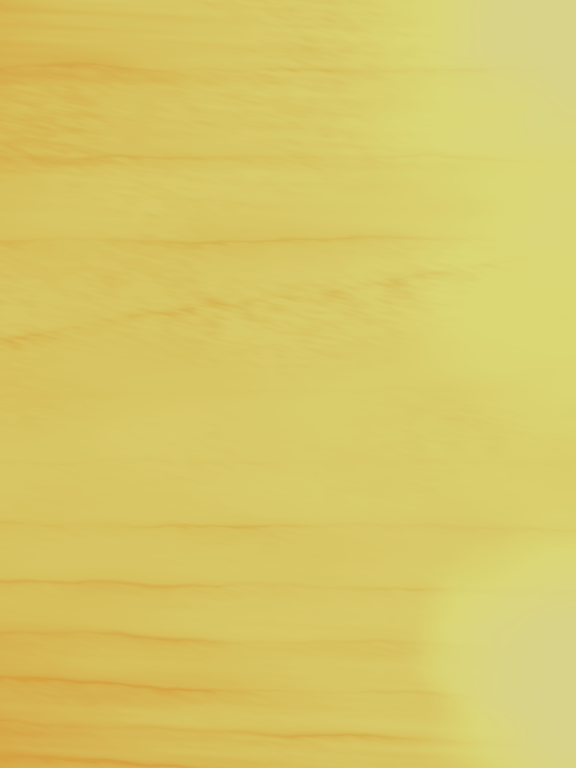
A WebGL 1 fragment shader for this texture:

```glsl
precision highp float;
// Pale varnished pine board with amber grain veins and soft window glare.
uniform vec2 u_resolution;

// Palette, from dark grain to glare
const vec3 AMBER = vec3(0.84, 0.64, 0.26);
const vec3 GOLD  = vec3(0.84, 0.74, 0.35);
const vec3 STRAW = vec3(0.85, 0.785, 0.405);
const vec3 LEMON = vec3(0.86, 0.845, 0.46);
const vec3 GLARE = vec3(0.85, 0.825, 0.54);

// Grain
const int   VEIN_COUNT = 12;
const float VEIN_CORE = 0.0024;     // half width of the sharp line
const float VEIN_HALO = 0.012;      // reach of the soft stain around it
const float CORE_DEPTH = 0.17;
const float HALO_DEPTH = 0.19;
const float WOBBLE = 0.009;
const float FLECK_DEPTH = 0.14;
const float STREAK_DEPTH = 0.13;
const float CLOUD_DEPTH = 0.09;

// Lighting
const float LEFT_TONE = 0.39;
const float RIGHT_TONE = 0.62;
const float GLARE_LIFT = 0.25;

float hash(float n) {
  return fract(sin(n * 12.9898) * 43758.545);
}

vec2 gradient(vec2 cell) {
  float angle = 6.28318 * hash(dot(cell, vec2(1.0, 57.31)));
  return vec2(cos(angle), sin(angle));
}

// Gradient noise, roughly -0.7 to 0.7
float noise(vec2 p) {
  vec2 i = floor(p), f = fract(p);
  vec2 w = f * f * f * (f * (f * 6.0 - 15.0) + 10.0);
  vec2 e = vec2(1.0, 0.0);
  float low  = mix(dot(gradient(i), f), dot(gradient(i + e.xy), f - e.xy), w.x);
  float high = mix(dot(gradient(i + e.yx), f - e.yx),
                   dot(gradient(i + e.xx), f - e.xx), w.x);
  return mix(low, high, w.y);
}

// Slanted short fibres in three sizes
float fibres(vec2 p) {
  vec2 q = vec2(p.x, p.y + 0.2 * p.x);
  return 0.8 * noise(q * vec2(38.0, 190.0))
       + 0.7 * noise(q * vec2(24.0, 105.0) + 9.0)
       + 0.5 * noise(q * vec2(14.0, 55.0) + 5.0);
}

// Darkening by all veins: tight near the foot, wide apart towards the top
float veins(vec2 p, float fibre) {
  float dark = 0.0;
  for (int k = 0; k < VEIN_COUNT; k++) {
    float i = float(k);
    float height = 0.015 + 0.043 * i + 0.0035 * i * i;
    float arch = exp(-pow((height - 0.58) / 0.06, 2.0));
    float slope = 0.15 * arch - 0.06 * max(0.0, 1.0 - height / 0.33);
    float path = height - 0.022 * arch + slope * p.x
               + WOBBLE * noise(vec2(p.x * 5.0, i * 7.3))
               + 0.004 * noise(vec2(p.x * 17.0, i * 3.7))
               + 0.0025 * fibre;
    float d = p.y - path;
    float strength = mix(0.2, 1.0, smoothstep(0.03, 0.17, abs(height - 0.45)));
    strength *= 0.7 + 0.4 * hash(i + 3.0);
    float patches = smoothstep(-0.3, 0.4, noise(vec2(p.x * 5.0, i * 5.1 + 0.4)));
    patches = mix(0.2, 1.0, patches);
    float reach = VEIN_HALO * (d < 0.0 ? 1.6 : 0.5) * (1.0 + 0.3 * arch);
    float core = exp(-pow(d / VEIN_CORE, 2.0)) * patches * (1.0 - 0.8 * arch);
    float halo = exp(-abs(d) / reach) * (0.5 + 0.5 * patches);
    halo *= 1.0 - 0.8 * fibre * (0.4 + arch);
    dark += strength * (CORE_DEPTH * core + HALO_DEPTH * halo);
  }
  return dark;
}

vec3 palette(float tone) {
  vec3 c = mix(AMBER, GOLD, clamp(tone / 0.32, 0.0, 1.0));
  c = mix(c, STRAW, clamp((tone - 0.3) / 0.2, 0.0, 1.0));
  return mix(c, LEMON, clamp((tone - 0.5) / 0.28, 0.0, 1.0));
}

void main() {
  vec2 uv = gl_FragCoord.xy / u_resolution;
  vec2 p = gl_FragCoord.xy / u_resolution.y;

  // Broad light: brighter to the right, burnt towards the left corners
  float tone = mix(LEFT_TONE, RIGHT_TONE, uv.x);
  float corner = smoothstep(0.12, 0.5, abs(uv.y - 0.45));
  tone += 0.04 * (1.0 - corner) * (1.0 - uv.x);
  tone -= 0.16 * corner * exp(-uv.x * 4.0);
  tone -= 0.12 * smoothstep(0.3, 0.0, uv.y) * (1.0 - 0.4 * uv.x);
  tone += CLOUD_DEPTH * noise(p * vec2(2.0, 9.0) + 11.0);
  tone += 0.6 * CLOUD_DEPTH * noise(p * vec2(6.0, 15.0));

  // Two reflections with ragged outlines
  float rag = 0.12 * noise(p * vec2(4.0, 7.0) + 2.0)
            + 0.06 * noise(p * vec2(8.0, 24.0));
  float upper = length((uv - vec2(1.05)) * vec2(1.0, 0.8)) + rag;
  float lower = length((uv - vec2(1.04, 0.1)) * vec2(1.0, 1.35)) + 0.5 * rag;
  float glow = max(smoothstep(0.56, 0.24, upper), smoothstep(0.34, 0.22, lower));
  float core = max(smoothstep(0.34, 0.08, upper), smoothstep(0.29, 0.1, lower));
  tone += GLARE_LIFT * glow;

  // Long streaks near both ends, short fibres drifting across the rest
  vec2 along = vec2(p.x * 2.5, p.y + 0.05 * p.x);
  float streak = noise(along * vec2(1.0, 55.0))
               + 0.6 * noise(along * vec2(2.0, 120.0) + 3.0);
  float drift = smoothstep(-0.4, 0.35, noise(p * vec2(4.0, 9.0) + 4.0));
  float fibre = fibres(p);
  float area = mix(0.3, 1.0, smoothstep(0.38, 0.5, p.y));

  // Grain fades under the light
  tone -= veins(p, fibre) * (1.0 - 0.3 * uv.x) * (1.0 - 0.3 * glow);
  tone += FLECK_DEPTH * min(fibre, 0.3) * drift * area * (1.0 - 0.6 * glow);
  tone += STREAK_DEPTH * streak * corner * (1.0 - 0.6 * glow);

  vec3 color = mix(palette(tone), GLARE, core * 0.95);
  gl_FragColor = vec4(color, 1.0);
}
```
